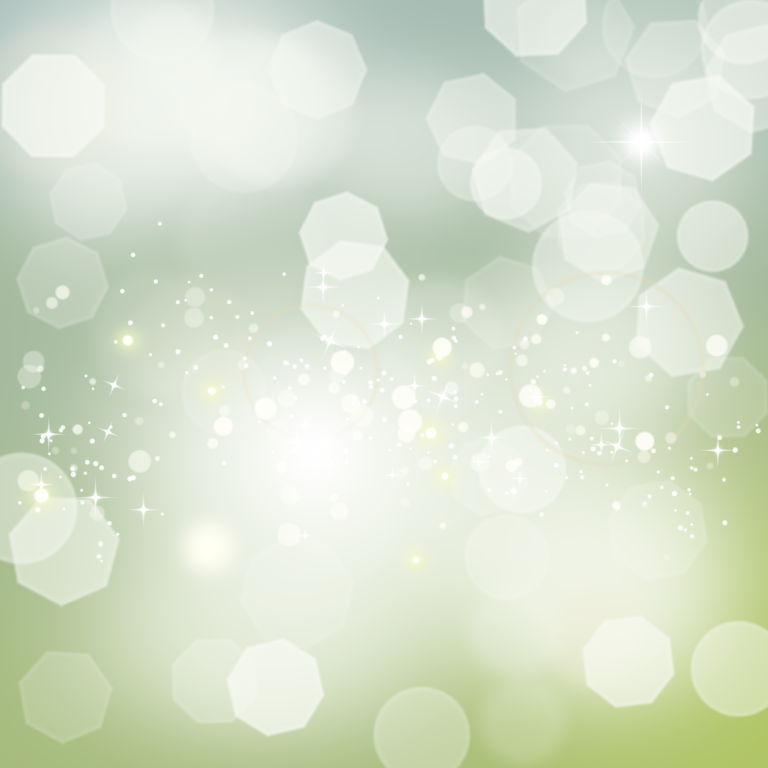
Give the GLSL for this background, as a three.js fragment shader.

```glsl
varying vec2 vUv;

const vec3 MIST = vec3(0.66, 0.745, 0.73);
const vec3 SAGE = vec3(0.64, 0.725, 0.615);
const vec3 GREEN = vec3(0.65, 0.735, 0.49);
const vec3 LIME = vec3(0.69, 0.77, 0.40);
const vec3 WHITE = vec3(0.97, 0.98, 0.955);
const vec3 CREAM = vec3(0.95, 0.93, 0.84);
const vec3 PEACH = vec3(0.91, 0.85, 0.70);
const vec3 LEMON = vec3(0.96, 0.98, 0.78);
const float EDGE = 0.003;
const float TAU = 6.28319;
const int HAZE_COUNT = 14;
const int GRID_SIDE = 6;
const int ORB_COUNT = 48;
const int DOT_COUNT = 100;
const int DUST_COUNT = 210;
const int STAR_COUNT = 28;

vec3 hash3(float n) {
  vec3 p = fract(vec3(n) * vec3(0.1031, 0.1030, 0.0973));
  p += dot(p, p.yzx + 33.33);
  return fract((p.xxy + p.yzz) * p.zyx);
}

float glow(vec2 p, vec2 centre, float radius) {
  vec2 d = (p - centre) / radius;
  return exp(-dot(d, d));
}

// Like glow, with a flatter middle and a steeper flank
float cloud(vec2 p, vec2 centre, vec2 radius) {
  vec2 d = (p - centre) / radius;
  return exp(-pow(dot(d, d), 1.4));
}

float disc(float dist, float radius, float edge) {
  return 1.0 - smoothstep(radius - edge, radius + edge, dist);
}

// Distance measured so that level sets are regular polygons
float polygonLength(vec2 p, float sides, float turn) {
  float sector = TAU / sides;
  float a = atan(p.y, p.x) + turn;
  return cos(a - floor(a / sector + 0.5) * sector) * length(p);
}

float ring(vec2 p, vec2 centre, float radius) {
  return 1.0 - smoothstep(0.001, 0.005, abs(length(p - centre) - radius));
}

// Four tapering rays around a small bright core
float sparkle(vec2 p, float size, float turn) {
  float c = cos(turn), s = sin(turn);
  vec2 q = abs(mat2(c, s, -s, c) * p);
  vec2 reach = max(1.0 - q / size, 0.0);
  vec2 thin = 1.0 - smoothstep(vec2(0.0), 0.0008 + 0.0022 * reach.yx, q);
  float rays = max(reach.x * thin.y, reach.y * thin.x);
  return min(rays + glow(p, vec2(0.0), size * 0.17), 1.0);
}

vec3 backdrop(vec2 p) {
  vec3 low = mix(GREEN, LIME, smoothstep(0.4, 1.0, p.x));
  vec3 col = mix(low, SAGE, smoothstep(0.0, 0.6, p.y - 0.12 * p.x));
  col = mix(col, MIST, smoothstep(0.6, 0.95, p.y) * (1.0 - 0.45 * p.x));
  col = mix(col, WHITE, 0.84 * cloud(p, vec2(0.27, 0.87), vec2(0.18, 0.16)));
  col = mix(col, WHITE, 0.62 * cloud(p, vec2(0.12, 0.84), vec2(0.14, 0.17)));
  col = mix(col, WHITE, 0.55 * cloud(p, vec2(0.53, 0.81), vec2(0.13, 0.11)));
  col = mix(col, WHITE, 0.60 * cloud(p, vec2(0.82, 0.81), vec2(0.17, 0.16)));
  col = mix(col, WHITE, 0.65 * cloud(p, vec2(0.78, 0.55), vec2(0.15, 0.12)));
  col = mix(col, WHITE, 0.92 * cloud(p, vec2(0.39, 0.41), vec2(0.26, 0.22)));
  col = mix(col, WHITE, 0.65 * cloud(p, vec2(0.64, 0.36), vec2(0.28, 0.20)));
  col = mix(col, WHITE, 0.80 * cloud(p, vec2(0.79, 0.23), vec2(0.18, 0.16)));
  col = mix(col, WHITE, 0.68 * cloud(p, vec2(0.34, 0.17), vec2(0.24, 0.15)));
  return col;
}

void main() {
  vec2 p = vUv;
  vec3 col = backdrop(p);

  // Blurred, partly warm haze discs
  for (int i = 0; i < HAZE_COUNT; i++) {
    vec3 h = hash3(float(i) + 11.0), k = hash3(float(i) + 71.0);
    float a = disc(length(p - h.xy), 0.05 + 0.05 * h.z, 0.018);
    col = mix(col, mix(WHITE, CREAM, step(0.6, k.x)), a * (0.10 + 0.25 * k.y));
  }

  // Translucent polygons and circles: jittered grid, then an upper right group
  for (int i = 0; i < ORB_COUNT; i++) {
    float n = float(i), side = float(GRID_SIDE);
    vec3 h = hash3(n + 203.0), k = hash3(n + 331.0);
    vec2 cell = vec2(mod(n, side), floor(n / side));
    vec2 centre = (cell + 0.5 + 0.95 * (h.xy - 0.5)) / side;
    if (i >= GRID_SIDE * GRID_SIDE) centre = vec2(0.82, 0.83) + 0.36 * (h.xy - 0.5);
    float radius = mix(0.045, 0.075, h.z);
    vec2 d = p - centre;
    if (length(d) > radius * 1.25 || k.x < 0.08) continue;
    float dist = k.y < 0.25 ? length(d) : polygonLength(d, 7.0 + step(0.5, k.z), k.z * TAU);
    float rim = smoothstep(radius * 0.85, radius, dist);
    float strength = 0.14 + 0.58 * k.x * k.x + 0.09 * rim;
    col = mix(col, WHITE, disc(dist, radius, EDGE) * strength);
  }

  // Faint lens rings
  col = mix(col, PEACH, 0.24 * ring(p, vec2(0.79, 0.52), 0.125));
  col = mix(col, PEACH, 0.18 * ring(p, vec2(0.405, 0.515), 0.087));

  // Small lights along the middle band, a few with a lemon halo
  for (int i = 0; i < DOT_COUNT; i++) {
    vec3 h = hash3(float(i) + 509.0), k = hash3(float(i) + 677.0);
    vec2 centre = vec2(0.03 + 0.94 * h.x, 0.25 + 0.21 * (h.y + k.x));
    float radius = mix(0.004, 0.0155, h.z * h.z);
    float dist = length(p - centre);
    float lit = step(0.88, k.y);
    col = mix(col, LEMON, 0.7 * lit * glow(p, centre, radius + 0.010));
    col = mix(col, vec3(1.0, 1.0, 0.97), disc(dist, radius, 0.002) * max(lit, 0.25 + 0.7 * k.z));
  }

  // Fine dust gathered in loose clusters
  for (int i = 0; i < DUST_COUNT; i++) {
    float group = mod(float(i), 6.0);
    vec3 h = hash3(float(i) + 907.0), k = hash3(float(i) + 1103.0);
    vec2 heart = vec2(0.10 + 0.155 * group, 0.37 + 0.22 * hash3(group + 41.0).x);
    vec2 centre = heart + 0.14 * (h.xy + k.xy - 1.0);
    col = mix(col, vec3(1.0), 0.9 * disc(length(p - centre), 0.0015 + 0.002 * h.z, 0.0012));
  }

  // Sparkles
  for (int i = 0; i < STAR_COUNT; i++) {
    vec3 h = hash3(float(i) + 1301.0), k = hash3(float(i) + 1409.0);
    vec2 centre = vec2(0.03 + 0.92 * h.x, 0.26 + 0.21 * (h.y + k.x));
    float turn = k.y > 0.75 ? 0.4 : 0.0;
    col = mix(col, vec3(1.0), 0.95 * sparkle(p - centre, 0.012 + 0.017 * h.z, turn));
  }

  // Bright blooms and the main flare
  vec2 flare = vec2(0.835, 0.815);
  col = mix(col, vec3(1.0), 0.95 * glow(p, vec2(0.41, 0.41), 0.065));
  col = mix(col, vec3(1.0, 1.0, 0.95), cloud(p, vec2(0.272, 0.287), vec2(0.035)));
  col = mix(col, vec3(1.0), glow(p, flare, 0.028));
  col = mix(col, vec3(1.0), max(sparkle(p - flare, 0.075, 0.0), 0.6 * sparkle(p - flare, 0.05, 0.785)));
  gl_FragColor = vec4(col, 1.0);
}
```
